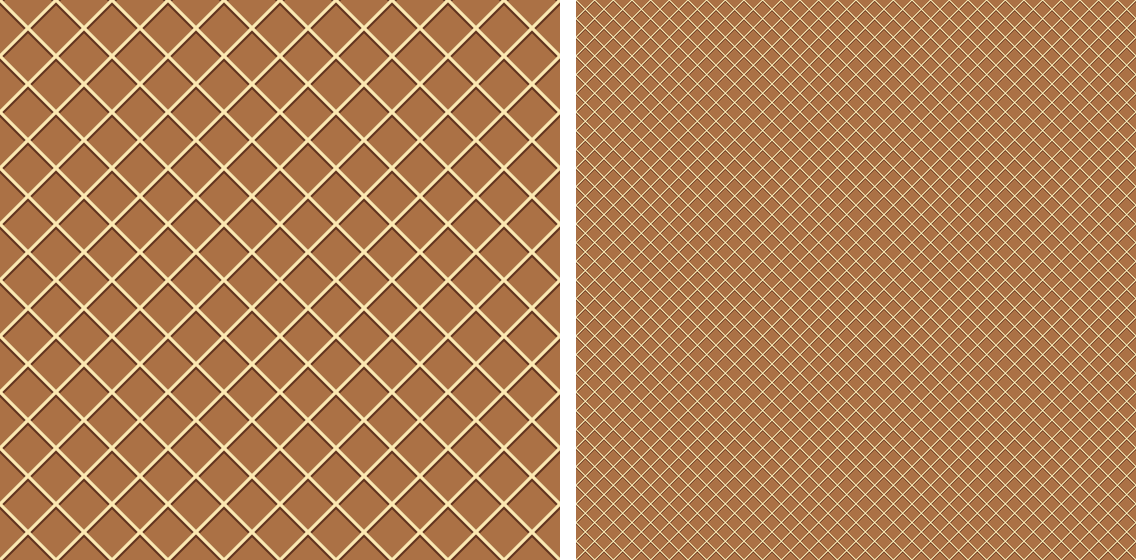
Left, the tile; right, the same tile 3 across and 3 down.
Write a WebGL 1 fragment shader that draws this pattern.

```glsl
precision highp float;

uniform vec2 u_resolution;

#define REPEATS 10.0        // diamonds across and down
#define LINE_WIDTH 0.085    // in units of the line spacing
#define SHADOW_WIDTH 0.053  // visible part below each line
#define GROUND_COLOR vec3(0.67, 0.445, 0.27)
#define LINE_COLOR vec3(0.985, 0.91, 0.70)
#define SHADOW_COLOR vec3(0.38, 0.20, 0.12)

// Coverage of both line families, each a band of the given half width
float latticeCoverage(vec2 offset, float halfWidth, float pixel) {
    vec2 band = clamp(0.5 + (halfWidth - abs(offset)) / pixel, 0.0, 1.0);
    return 1.0 - (1.0 - band.x) * (1.0 - band.y);
}

void main() {
    vec2 uv = gl_FragCoord.xy / u_resolution;

    // Diagonal axes, both pointing upward, with lines at whole numbers
    vec2 diagonal = REPEATS * vec2(uv.x + uv.y, uv.y - uv.x);
    vec2 offset = fract(diagonal + 0.5) - 0.5;
    float pixel = REPEATS * sqrt(2.0) / min(u_resolution.x, u_resolution.y);

    // The shadow band spans the line and extends below it
    float shadow = latticeCoverage(offset + 0.5 * SHADOW_WIDTH,
                                   0.5 * (LINE_WIDTH + SHADOW_WIDTH), pixel);
    float line = latticeCoverage(offset, 0.5 * LINE_WIDTH, pixel);

    vec3 color = mix(GROUND_COLOR, SHADOW_COLOR, shadow);
    color = mix(color, LINE_COLOR, line);
    gl_FragColor = vec4(color, 1.0);
}
```
